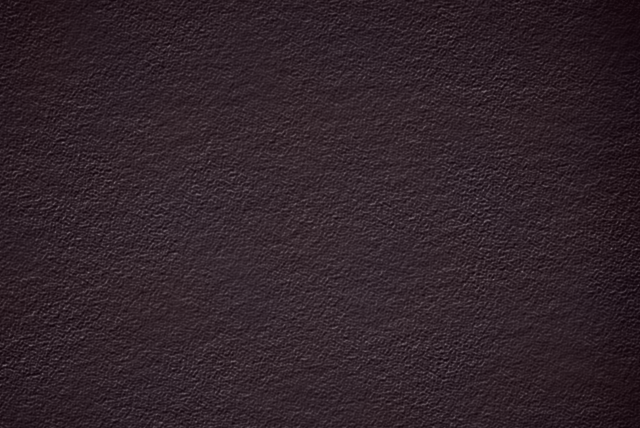
Reproduce this texture procedurally as a WebGL 1 fragment shader.

```glsl
precision highp float;
// Dark plum plaster wall: fine embossed grain, faint ripples and a vignette.
uniform vec2 u_resolution;

// Random unit vector for a lattice cell
vec2 cellGradient(vec2 cell) {
  vec3 k = fract(cell.xyx * vec3(0.1031, 0.1030, 0.0973));
  k += dot(k, k.yzx + 33.33);
  float angle = 6.2832 * fract((k.x + k.y) * k.z);
  return vec2(cos(angle), sin(angle));
}

// Gradient noise, roughly -0.7 to 0.7
float noise(vec2 p) {
  vec2 i = floor(p);
  vec2 f = p - i;
  vec2 u = f * f * f * (f * (f * 6.0 - 15.0) + 10.0);
  vec2 e = vec2(1.0, 0.0);
  float low = mix(dot(cellGradient(i), f),
                  dot(cellGradient(i + e), f - e), u.x);
  float high = mix(dot(cellGradient(i + e.yx), f - e.yx),
                   dot(cellGradient(i + 1.0), f - 1.0), u.x);
  return mix(low, high, u.y);
}

// Turn a layer so that its lattice does not line up with the others
vec2 turn(vec2 p, float angle) {
  float c = cos(angle);
  float s = sin(angle);
  return vec2(c * p.x - s * p.y, s * p.x + c * p.y);
}

// Plaster relief: faint ripples, small lumps and two sizes of grain
float relief(vec2 p, float roughness) {
  float ripples = noise(turn(p, 0.25) * vec2(17.0, 27.0) + 7.3);
  float lumps = noise(turn(p, -0.4) * vec2(44.0, 58.0) + 31.7);
  float grain = noise(turn(p, 0.6) * vec2(92.0, 104.0) + 13.1);
  float fineGrain = noise(turn(p, -0.2) * vec2(158.0, 176.0) + 3.1);
  return 0.5 * ripples + 0.38 * lumps
       + roughness * (0.38 * grain + 0.58 * fineGrain);
}

void main() {
  vec2 uv = gl_FragCoord.xy / u_resolution;
  vec2 p = gl_FragCoord.xy / u_resolution.y;

  // Broad patches where the surface is rougher or smoother
  float patches = noise(p * 3.1 + 11.0) + 0.7 * noise(p * 9.3 + 5.0);
  float roughness = 1.0 + 0.6 * patches;

  // Slope towards a light above and slightly to the left
  vec2 toLight = vec2(-0.0008, 0.0019);
  float slope = relief(p - toLight, roughness)
              - relief(p + toLight, roughness);

  // Vignette, darkest at the corners and the right edge
  vec2 offset = (uv - vec2(0.47, 0.42)) * vec2(1.0, 0.8);
  float base = 0.219 - 0.225 * dot(offset, offset);
  base -= 0.025 * smoothstep(0.88, 1.0, uv.x);
  base += 0.010 * noise(p * vec2(4.0, 6.0) + 23.0);

  // Shaded relief with brighter glints on the lit faces
  float glint = max(slope, 0.0);
  float contrast = 0.45 + 2.8 * base;
  float tone = base + contrast * (0.165 * slope + 0.20 * glint * glint);
  tone = max(tone, 0.075);

  // Plum tint with faint red and violet drift
  float drift = 0.008 * noise(p * 5.0 + 60.0);
  vec3 plum = vec3(tone + drift, tone - 0.053, tone - 0.027 - drift);
  gl_FragColor = vec4(plum, 1.0);
}
```
